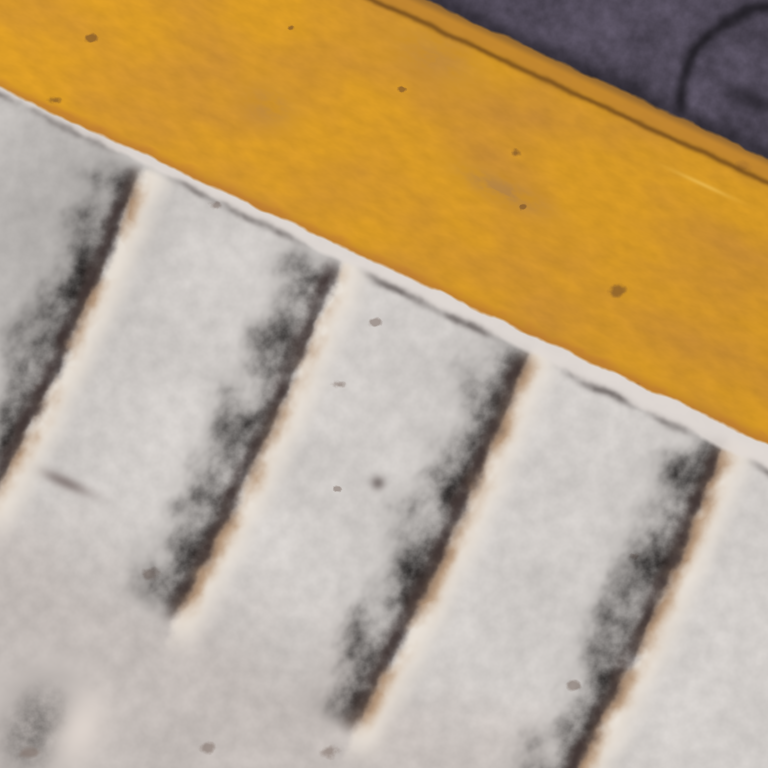
Give the GLSL for this texture, as a Shadertoy shader.

```glsl
// A sunlit painted kerb: a yellow band crosses above pale plaster cut by slanted ribs,
// with dark asphalt in the corner. Slanted band coordinates place every edge and rib;
// gradient noise adds the stains, ragged cracks and grain.

vec2 hash2(vec2 cell) {
    uvec2 h = uvec2(ivec2(cell) + 4096) * uvec2(1597u, 3571u);
    uint n = (h.x ^ h.y) * 747796405u + 289133u;
    n = ((n >> 15u) ^ n) * 277803737u;
    n ^= n >> 16u;
    return vec2(n & 0xffffu, n >> 16u) / 65535.0;
}

float cornerSlope(vec2 cell, vec2 offset) {
    float angle = 6.2832 * hash2(cell).x;
    return dot(vec2(cos(angle), sin(angle)), offset);
}

float gradientNoise(vec2 p) {
    vec2 i = floor(p), f = fract(p);
    vec2 w = f * f * f * (f * (f * 6.0 - 15.0) + 10.0), e = vec2(1, 0);
    return mix(mix(cornerSlope(i, f), cornerSlope(i + e, f - e), w.x),
               mix(cornerSlope(i + e.yx, f - e.yx), cornerSlope(i + 1.0, f - 1.0), w.x), w.y);
}

float fbm(vec2 p) {
    float sum = 0.0, amp = 0.7;
    for (int i = 0; i < 4; i++) {
        sum += amp * gradientNoise(p);
        p = mat2(1.6, 1.2, -1.2, 1.6) * p + 17.3;
        amp *= 0.5;
    }
    return sum;
}

float bell(float d, float width) { return exp(-d * d / (width * width)); }

// Soft elliptical stain, turned to lie along the band
float stain(vec2 p, vec2 centre, vec2 radius) {
    vec2 d = mat2(0.907, -0.42, 0.42, 0.907) * (p - centre) / radius;
    return exp(-dot(d, d));
}

// Sparse irregular flecks, one candidate per grid cell
float flecks(vec2 p, float rarity) {
    vec2 g = p * 13.0, cell = floor(g), h = hash2(cell + 71.0);
    vec2 d = fract(g) - 0.25 - 0.5 * h;
    float size = 0.04 + 0.08 * h.y;
    float r = length(d * vec2(0.8, 1.2)) + 0.09 * fbm(p * 60.0);
    return step(rarity, hash2(cell + 19.0).x) * (1.0 - smoothstep(size * 0.4, size * 1.4, r));
}

vec3 plaster(vec2 p, float u, float v) {
    float mottle = fbm(p * 7.0), grain = fbm(p * 42.0);
    vec3 col = vec3(0.815, 0.797, 0.783) * (1.0 + 0.08 * mottle + 0.07 * grain);
    col *= 1.0 - 0.16 * stain(p, vec2(0.05, 0.3), vec2(0.13, 0.2));
    col *= 1.0 - vec3(0.06, 0.075, 0.08) * smoothstep(0.57, 0.75, u + 0.1 * mottle);
    col *= 1.0 - 0.38 * stain(p, vec2(0.045, 0.95), vec2(0.04, 0.06)) * (0.8 + grain);
    col = mix(col, vec3(0.89, 0.85, 0.82), 0.8 * stain(p, vec2(0.105, 0.95), vec2(0.03, 0.055)));
    col = mix(col, vec3(0.52, 0.46, 0.43), 0.6 * flecks(p, 0.9));
    col = mix(col, vec3(0.46, 0.41, 0.4), 0.7 * stain(p, vec2(0.085, 0.628), vec2(0.035, 0.008)));
    col = mix(col, vec3(0.4, 0.36, 0.35), 0.7 * stain(p, vec2(0.492, 0.629), vec2(0.009)));

    // Ribs: shadow on the left, broken crack, sunlit lip on the right
    for (int i = 0; i < 4; i++) {
        float k = float(i);
        float centre = 0.286 + 0.309 * k + 0.005 * sin(2.0 * k) + 0.009 * sin(6.0 * u - 1.0);
        float d = v - centre + 0.009 * fbm(p * 24.0) + 0.004 * grain;
        float end = 0.655 + 0.035 * k;
        float span = smoothstep(0.125, 0.17, u) * (1.0 - smoothstep(end - 0.03, end + 0.03, u));
        float patches = fbm(vec2(u * 13.0 + 9.0 * k, v * 16.0));

        float shade = pow(smoothstep(-0.12, 0.0, d + 0.05 * patches), 1.7);
        shade *= 1.0 - smoothstep(-0.003, 0.006, d);
        col *= 1.0 - span * shade * clamp(0.52 + 0.5 * patches + 0.4 * grain, 0.0, 0.9)
                   * vec3(0.99, 1.0, 1.0);
        float lip = smoothstep(0.0, 0.013, d) * (1.0 - smoothstep(0.015, 0.065, d));
        float lipSpan = smoothstep(0.12, 0.14, u) * (1.0 - smoothstep(end, end + 0.07, u));
        col = mix(col, vec3(0.93, 0.895, 0.85), 0.85 * lip * lipSpan);
        float rust = bell(d - 0.008, 0.014) * clamp(0.35 + 1.7 * patches + 0.12 * k, 0.0, 0.85);
        col = mix(col, vec3(0.69, 0.56, 0.44), span * rust);
        float crack = bell(d + 0.006, 0.011) * clamp(0.8 + 0.9 * fbm(p * 30.0), 0.0, 1.0);
        col = mix(col, vec3(0.25, 0.205, 0.2), 0.88 * span * crack);
    }

    // Pale rim below the paint, underlined by a broken seam between ribs
    float seam = u - 0.122 - 0.026 * p.x + 0.007 * fbm(p * 18.0);
    col = mix(col, vec3(0.88, 0.85, 0.83), 0.8 * (1.0 - smoothstep(-0.004, 0.004, seam)));
    float bay = fract((v - 0.286) / 0.309);
    float seamMask = smoothstep(0.08, 0.28, bay) * (1.0 - smoothstep(0.7, 0.92, bay));
    float broken = clamp(0.65 + 1.5 * fbm(p * 15.0 + 5.0), 0.0, 1.0);
    return mix(col, vec3(0.42, 0.39, 0.38), 0.8 * bell(seam - 0.003, 0.006) * seamMask * broken);
}

vec3 yellowPaint(vec2 p, float u, float v) {
    float wear = fbm(vec2(v * 5.0, u * 9.0)), grain = fbm(vec2(v * 30.0, u * 60.0));
    vec3 col = mix(vec3(0.845, 0.605, 0.155), vec3(0.77, 0.54, 0.22), clamp(0.3 + 1.2 * wear, 0.0, 1.0));
    col *= 1.0 + 0.07 * grain + 0.04 * (0.4 - p.x);
    float scuffs = stain(p, vec2(0.655, 0.248), vec2(0.06, 0.014))
                 + 0.6 * stain(p, vec2(0.35, 0.14), vec2(0.035, 0.025))
                 + 0.5 * stain(p, vec2(0.57, 0.075), vec2(0.06, 0.03));
    col = mix(col, vec3(0.66, 0.49, 0.3), 0.7 * scuffs * clamp(0.8 + 2.0 * grain, 0.0, 1.0));
    col = mix(col, vec3(0.47, 0.32, 0.17), 0.65 * flecks(p + 0.37, 0.88));
    col = mix(col, vec3(0.92, 0.73, 0.33), 0.7 * stain(p, vec2(0.915, 0.24), vec2(0.04, 0.003)));
    // Worn upper lip, its groove, and the soiled lower edge
    col = mix(col, vec3(0.74, 0.51, 0.19), 0.75 * (1.0 - smoothstep(-0.235, -0.222, u)));
    float groove = u + 0.225 + 0.004 * fbm(p * 20.0);
    col = mix(col, vec3(0.43, 0.28, 0.11), 0.75 * bell(groove, 0.0045));
    col = mix(col, vec3(0.5, 0.36, 0.2), 0.65 * (1.0 - smoothstep(-0.257, -0.243, u)));
    return mix(col, vec3(0.7, 0.44, 0.2), 0.6 * smoothstep(0.098, 0.115, u + 0.01 * grain));
}

vec3 asphalt(vec2 p, float u) {
    vec3 col = vec3(0.315, 0.29, 0.345) * (1.0 + 0.3 * fbm(p * 14.0) + 0.25 * fbm(p * 50.0));
    float arc = length(p - vec2(1.01, 0.135)) - 0.125 + 0.008 * fbm(p * 20.0);
    col *= 1.0 - 0.48 * bell(arc, 0.009) * (1.0 - smoothstep(0.13, 0.16, p.y));
    col *= 1.0 - 0.4 * stain(p, vec2(0.98, 0.13), vec2(0.03, 0.012));
    return col * (1.0 - 0.3 * smoothstep(-0.285, -0.26, u));
}

void mainImage(out vec4 fragColor, in vec2 fragCoord) {
    vec2 p = fragCoord / iResolution.xy;
    p.y = 1.0 - p.y;
    float u = p.y - 0.463 * p.x;  // across the band, downwards
    float v = p.x + 0.463 * p.y;  // along the band
    float soft = 0.0015 + 1.0 / iResolution.y;
    float ragged = 0.006 * fbm(p * 22.0);
    vec3 col = mix(yellowPaint(p, u, v), plaster(p, u, v), smoothstep(-soft, soft, u - 0.115 + ragged));
    col = mix(asphalt(p, u), col, smoothstep(-soft, soft, u + 0.257 + ragged));
    fragColor = vec4(clamp(col, 0.0, 1.0), 1.0);
}
```
